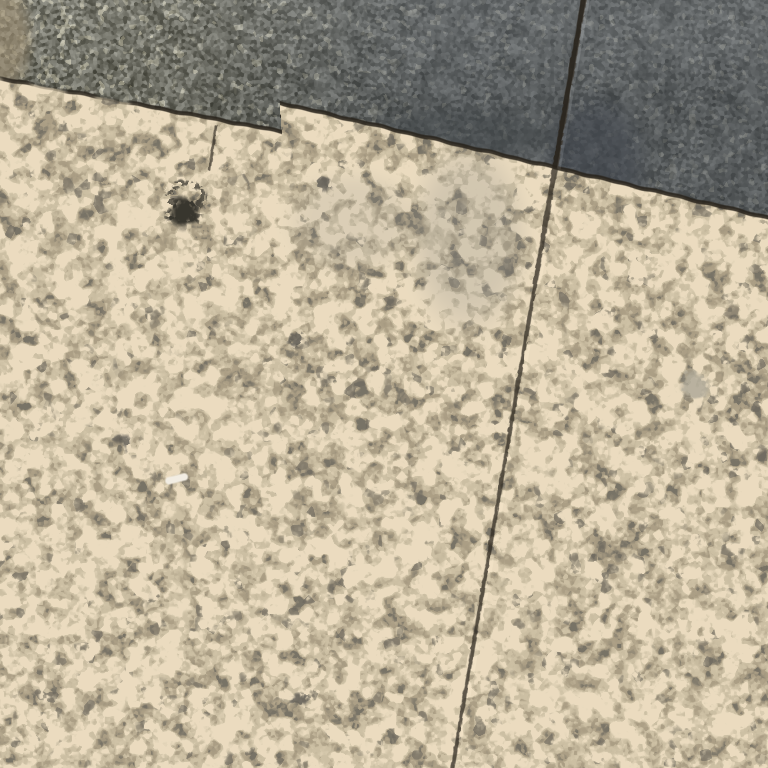
Reproduce this texture procedurally as a WebGL 1 fragment shader.

```glsl
precision highp float;
uniform vec2 u_resolution;

float hash(vec2 p) {
  return fract(sin(dot(p, vec2(127.1, 311.7))) * 43758.55);
}

// Cellular noise: random cell tones blended by distance to each cell centre
float grains(vec2 p, float sharpness) {
  vec2 cell = floor(p);
  float total = 0.0, weights = 0.0;
  for (int j = -1; j <= 1; j++) {
    for (int i = -1; i <= 1; i++) {
      vec2 id = cell + vec2(float(i), float(j));
      vec2 centre = id + vec2(hash(id + 17.3), hash(id + 41.9));
      vec2 d = p - centre;
      float w = exp(-sharpness * dot(d, d)) + 1e-5;
      total += w * hash(id);
      weights += w;
    }
  }
  return total / weights;
}

float waves(vec2 p) {
  return 0.5 * sin(p.x * 11.0 + 2.0 * sin(p.y * 7.0))
       + 0.3 * sin(p.y * 23.0 + 2.0 * sin(p.x * 17.0))
       + 0.2 * sin(dot(p, vec2(37.0, 29.0)));
}

float segment(vec2 p, vec2 a, vec2 b) {
  vec2 ab = b - a;
  return length(p - a - ab * clamp(dot(p - a, ab) / dot(ab, ab), 0.0, 1.0));
}

float spot(vec2 p, vec2 centre, vec2 radius) {
  return 1.0 - smoothstep(0.55, 1.15, length((p - centre) / radius));
}

vec3 granite(vec2 p, float coarse, float fine) {
  float medium = grains(p * 105.0 + 9.0, 9.0);
  float tone = 0.46 * coarse + 0.36 * medium + 0.18 * fine + 0.025 * waves(p);
  vec3 c = mix(vec3(0.47, 0.45, 0.40), vec3(0.67, 0.62, 0.52), smoothstep(0.14, 0.30, tone));
  c = mix(c, vec3(0.80, 0.75, 0.64), smoothstep(0.30, 0.45, tone));
  c = mix(c, vec3(0.92, 0.86, 0.75), smoothstep(0.46, 0.61, tone));
  // Scattered dark mineral flecks
  float fleck = smoothstep(0.83, 0.95, grains(p * 82.0 + 31.0, 11.0));
  c = mix(c, vec3(0.43, 0.41, 0.37), fleck * 0.65 * smoothstep(0.62, 0.38, tone));
  // Cool worn haze
  float haze = spot(p, vec2(0.61, 0.69), vec2(0.08, 0.13)) * 0.28
             + spot(p, vec2(0.46, 0.71), vec2(0.09, 0.07)) * 0.18;
  return mix(c, vec3(0.58, 0.57, 0.54), haze);
}

vec3 slate(vec2 p, float joint, float coarse, float fine) {
  float leftness = 1.0 - smoothstep(0.15, 0.62, p.x);
  vec3 c = mix(vec3(0.34, 0.355, 0.36), vec3(0.41, 0.41, 0.37), leftness);
  c += 0.07 * (coarse - 0.5) + (0.14 + 0.16 * leftness) * (fine - 0.5);
  float glint = smoothstep(0.72, 0.95, grains(p * 155.0 + 53.0, 10.0));
  c += vec3(0.20, 0.19, 0.16) * glint * (0.45 + 0.55 * leftness);
  c += vec3(0.05) * smoothstep(0.84, 1.0, p.y);
  // Blue shade by the crossing, dusty far corner
  c = mix(c, vec3(0.25, 0.27, 0.30), 0.6 * spot(p, vec2(0.775, 0.79), vec2(0.07, 0.09)));
  c = mix(c, vec3(0.26, 0.28, 0.29), 0.5 * spot(p, vec2(0.60, 0.825), vec2(0.14, 0.035)));
  c = mix(c, vec3(0.62, 0.56, 0.45), 0.6 * spot(p, vec2(0.0, 0.95), vec2(0.045, 0.08)));
  return c * (0.94 + 0.06 * smoothstep(0.0, 0.02, abs(joint)));
}

void main() {
  vec2 p = gl_FragCoord.xy / u_resolution;
  float soft = 0.7 / u_resolution.y + 0.0005;
  float coarse = grains(p * 58.0, 9.0);
  float fine = grains(p * 230.0 + 71.0, 8.0);
  float joint = (p.x - 0.589 - 0.171 * p.y) * 0.986;

  // Slab border with a stepped break
  float leftEdge = 0.898 - 0.189 * p.x;
  float rightEdge = 0.867 - 0.235 * (p.x - 0.361);
  float stepX = 0.365 + 0.12 * (0.85 - p.y);
  float edge = p.y - mix(leftEdge, rightEdge, smoothstep(-soft, soft, p.x - stepX));
  edge += 0.001 * sin(p.x * 130.0) * sin(p.x * 47.0);
  float upper = smoothstep(-soft, soft, edge);
  vec3 color = mix(granite(p, coarse, fine), slate(p, joint, coarse, fine), upper);

  // Open joints
  vec3 gap = vec3(0.16, 0.14, 0.11);
  float broken = mix(0.35 + 0.6 * smoothstep(-0.3, 0.5, sin(p.x * 75.0)), 1.0, step(0.18, p.x));
  float seam = 1.0 - smoothstep(0.0015, 0.0025 + soft, abs(edge));
  color = mix(color, gap, seam * broken * 0.88);
  float jointWidth = mix(0.0012, 0.0024, smoothstep(0.55, 0.8, p.y)) + 0.0007 * sin(p.y * 90.0) * fine;
  float crack = 1.0 - smoothstep(jointWidth, jointWidth + 0.001 + soft, abs(joint + 0.0015 * (fine - 0.5)));
  color = mix(color, gap, crack * (0.72 + 0.2 * upper));
  float rim = spot(vec2(joint, 0.0), vec2(0.005, 0.0), vec2(0.003, 1.0));
  color += 0.06 * rim * (0.4 + upper);

  // Chipped hole, broken ring and hairline
  vec2 ragged = p + 0.013 * (vec2(fine, coarse) - 0.5);
  float hole = spot(ragged, vec2(0.238, 0.722), vec2(0.021, 0.020));
  float ring = 1.0 - smoothstep(0.002, 0.006, abs(length(ragged - vec2(0.246, 0.742)) - 0.021));
  color = mix(color, vec3(0.22, 0.21, 0.18), max(hole, ring * smoothstep(0.3, 0.6, fine) * 0.75));
  float hairline = segment(p + 0.002 * (fine - 0.5), vec2(0.281, 0.835), vec2(0.273, 0.780));
  color = mix(color, gap, 0.65 * (1.0 - smoothstep(0.0007, 0.0015 + soft, hairline)));

  // Isolated stains and a pale chip
  float stains = spot(ragged, vec2(0.384, 0.555), vec2(0.010)) + spot(ragged, vec2(0.423, 0.762), vec2(0.010))
               + spot(ragged, vec2(0.387, 0.088), vec2(0.014, 0.010)) + spot(ragged, vec2(0.159, 0.427), vec2(0.012));
  color = mix(color, vec3(0.34, 0.33, 0.31), 0.75 * min(stains, 1.0));
  color = mix(color, vec3(0.66, 0.64, 0.58), 0.75 * spot(ragged, vec2(0.905, 0.499), vec2(0.020, 0.017)));
  float chip = segment(p, vec2(0.220, 0.374), vec2(0.240, 0.379));
  color = mix(color, vec3(0.95, 0.93, 0.89), 1.0 - smoothstep(0.003, 0.005 + soft, chip));
  gl_FragColor = vec4(clamp(color, 0.0, 1.0), 1.0);
}
```
